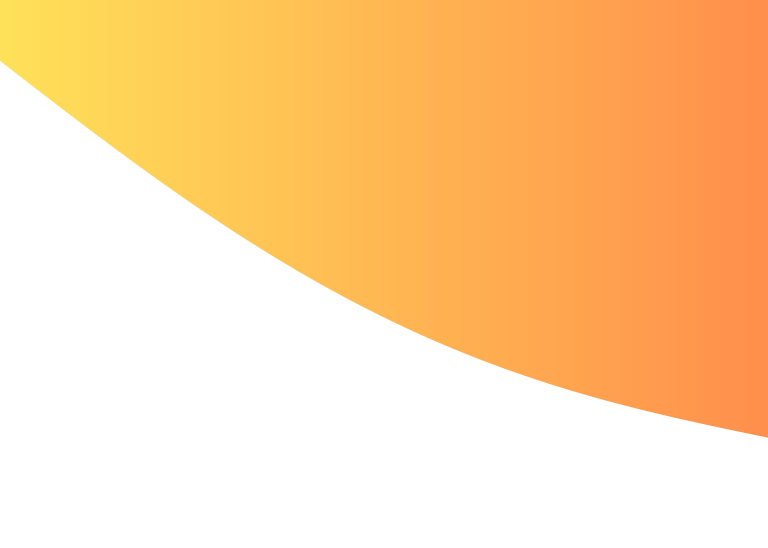
Reproduce this background procedurally as a WebGL 1 fragment shader.

```glsl
precision highp float;
// A yellow-to-orange gradient panel sweeping down to the right above a white field.

uniform vec2 u_resolution;

const vec3 WHITE = vec3(1.0);
const vec3 YELLOW = vec3(1.0, 0.882, 0.349);
const vec3 ORANGE = vec3(1.0, 0.560, 0.298);

const float EDGE_START = 0.1111;   // depth of the edge at the left side
const float EDGE_SLOPE = 1.0856;   // steepness at the left side
const float EDGE_FLATTEN = 0.796;  // steepness lost towards the right side

// Depth of the edge below the top; its slope eases as a smoothstep of x.
float edgeDepth(float x) {
  return EDGE_START + EDGE_SLOPE * x - EDGE_FLATTEN * x * x * x * (1.0 - 0.5 * x);
}

float edgeSlope(float x) {
  return EDGE_SLOPE - EDGE_FLATTEN * smoothstep(0.0, 1.0, x);
}

void main() {
  vec2 uv = gl_FragCoord.xy / u_resolution;
  float depth = 1.0 - uv.y;

  // Distance to the edge, measured across it for even smoothing
  float aspect = u_resolution.x / u_resolution.y;
  float slope = edgeSlope(uv.x) / aspect;
  float dist = (edgeDepth(uv.x) - depth) / sqrt(1.0 + slope * slope);
  float panel = clamp(dist * u_resolution.y + 0.5, 0.0, 1.0);

  // Horizontal gradient over white
  vec3 gradient = mix(YELLOW, ORANGE, uv.x);
  gl_FragColor = vec4(mix(WHITE, gradient, panel), 1.0);
}
```
